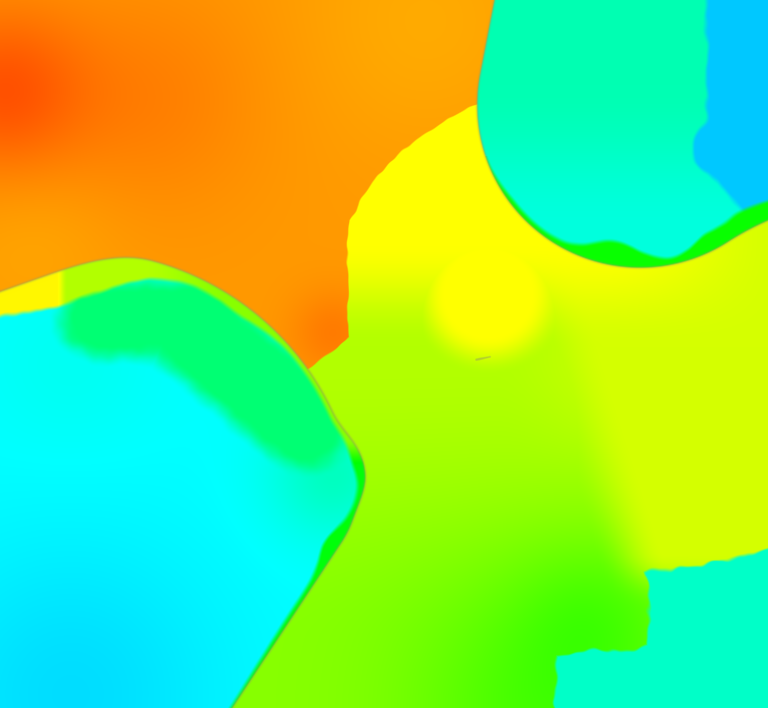
Reproduce this texture map procedurally as a Shadertoy shader.

```glsl
const vec3 SEAM_GREY = vec3(0.58, 0.62, 0.36);

// Gradient noise
vec2 hashGradient(vec2 cell) {
    vec2 q = vec2(dot(cell, vec2(127.1, 311.7)), dot(cell, vec2(269.5, 183.3)));
    return 2.0 * fract(sin(q) * 43758.55) - 1.0;
}

float gradientNoise(vec2 p) {
    vec2 i = floor(p), f = p - i;
    vec2 u = f * f * f * (f * (f * 6.0 - 15.0) + 10.0);
    vec2 e = vec2(0, 1);
    float low = mix(dot(hashGradient(i), f), dot(hashGradient(i + e.yx), f - e.yx), u.x);
    float high = mix(dot(hashGradient(i + e), f - e), dot(hashGradient(i + 1.0), f - 1.0), u.x);
    return mix(low, high, u.y);
}

float roughness(vec2 p) {
    return gradientNoise(p * 22.0) + 0.5 * gradientNoise(p * 55.0);
}

// Distances and blending
float circle(vec2 p, vec2 center, float radius) { return length(p - center) - radius; }

float halfPlane(vec2 p, vec2 point, vec2 normal) { return dot(p - point, normalize(normal)); }

float capsule(vec2 p, vec2 a, vec2 b, float radius) {
    vec2 ab = b - a;
    return length(p - a - ab * clamp(dot(p - a, ab) / dot(ab, ab), 0.0, 1.0)) - radius;
}

float smoothMin(float a, float b, float k) {
    float h = max(k - abs(a - b), 0.0) / k;
    return min(a, b) - h * h * k * 0.25;
}

float smoothMax(float a, float b, float k) { return -smoothMin(-a, -b, k); }

float glow(vec2 p, vec2 center, float size) {
    vec2 q = (p - center) / size;
    return exp(-dot(q, q));
}

float cover(float d, float pixel) { return smoothstep(pixel, -pixel, d); }

vec3 hueColor(float degrees) {
    return clamp(abs(mod(degrees / 60.0 + vec3(0, 4, 2), 6.0) - 3.0) - 1.0, 0.0, 1.0);
}

vec3 drawSeam(vec3 color, float d) {
    return mix(color, SEAM_GREY, 0.4 * exp(-d * d / 4e-6));
}

// Hue fields, in degrees
float limeHue(vec2 p) {
    float h = mix(78.0, 88.0, smoothstep(0.5, 0.1, p.y));
    h += 16.0 * glow(p, vec2(0.78, 0.0), 0.2) + 8.0 * glow(p, vec2(0.84, 0.14), 0.11);
    float right = smoothstep(0.7, 0.95, p.x) * smoothstep(0.3, 0.5, p.y);
    right = max(right, smoothstep(0.83, 0.93, p.x + 0.3 * (p.y - 0.25)) * smoothstep(0.14, 0.22, p.y));
    h = mix(h, 70.0, right);
    float yellow = smoothstep(0.51, 0.66, p.y) * smoothstep(1.12, 0.85, p.x);
    yellow = max(yellow, smoothstep(0.03, -0.025, circle(p, vec2(0.69, 0.585), 0.085)));
    return mix(h, 60.0, yellow);
}

float orangeHue(vec2 p) {
    return 36.0 - 16.0 * glow(p, vec2(0.0, 0.87), 0.12) - 6.0 * glow(p, vec2(0.21, 0.86), 0.16)
        - 7.0 * glow(p, vec2(0.47, 0.53), 0.06) + 4.0 * glow(p, vec2(0.6, 0.97), 0.18)
        + 3.0 * glow(p, vec2(0.05, 0.67), 0.12);
}

float cyanHue(vec2 p) {
    float h = 180.0 + 8.0 * glow(p, vec2(0.1, 0.02), 0.22) - 3.0 * glow(p, vec2(0.1, 0.48), 0.12);
    h -= 15.0 * glow(p, vec2(0.47, 0.33), 0.09);
    float band = capsule(p, vec2(0.14, 0.55), vec2(0.27, 0.55), 0.048);
    band = min(band, capsule(p, vec2(0.27, 0.54), vec2(0.43, 0.405), 0.06));
    return mix(147.0, h, smoothstep(-0.012, 0.022, band + 0.008 * roughness(p)));
}

void mainImage(out vec4 fragColor, in vec2 fragCoord) {
    vec2 p = fragCoord / iResolution.y;
    float pixel = 1.0 / iResolution.y;
    float rough = roughness(p);
    vec3 color = hueColor(limeHue(p));

    // Orange field behind the lime
    float lime = max(circle(p, vec2(0.791, 0.534), 0.337), 0.492 - p.x);
    lime = min(lime, halfPlane(p, vec2(0.465, 0.502), vec2(-0.64, 0.77)));
    color = mix(color, hueColor(orangeHue(p)), cover(-lime + 0.006 * rough, pixel));

    // Ragged teal corner
    float teal = max(0.915 - p.x, p.y - 0.188 - 0.22 * (p.x - 0.915));
    teal = min(teal, max(0.785 - p.x, p.y - 0.075 - 0.1 * (p.x - 0.785)));
    color = mix(color, hueColor(167.0), cover(teal + 0.013 * rough, 2.0 * pixel));

    // Cyan mass with its yellow and green rim
    float mass = smoothMin(circle(p, vec2(0.113, 0.251), 0.394), circle(p, vec2(0.452, 0.329), 0.062), 0.03);
    mass = smoothMax(mass, halfPlane(p, vec2(0.0, 0.588), vec2(-0.33, 0.944)), 0.03);
    mass = smoothMax(mass, halfPlane(p, vec2(0.48, 0.23), vec2(0.834, -0.551)), 0.025);
    float depth = mix(0.046, 0.006, smoothstep(0.1, 0.32, p.x)) - 0.012 * smoothstep(0.08, 0.0, p.x);
    depth += 0.01 * glow(p, vec2(0.33, 0.56), 0.06) + 0.01 * glow(p, vec2(0.5, 0.345), 0.03);
    depth += 0.016 * glow(p, vec2(0.47, 0.23), 0.035);
    depth *= smoothstep(-0.1, 0.15, p.y);
    float rimHue = mix(58.0, 78.0, smoothstep(0.08, 0.095, p.x));
    rimHue = mix(rimHue, 88.0, smoothstep(0.2, 0.32, p.x));
    rimHue = mix(rimHue, 122.0, smoothstep(0.38, 0.34, p.y));
    float core = mass + depth + 0.12 * depth * rough;
    vec3 massColor = mix(hueColor(rimHue), hueColor(cyanHue(p)), cover(core, 3.0 * pixel));
    color = drawSeam(mix(color, massColor, cover(mass, pixel)), mass);

    // Mint lobe with a blue side and a green lower rim
    float lobe = capsule(p, vec2(0.904, 0.852), vec2(0.938, 1.028), 0.23);
    lobe = smoothMin(lobe, circle(p, vec2(1.017, 0.887), 0.209), 0.02);
    float blue = max(0.998 - p.x, halfPlane(p, vec2(1.003, 0.753), vec2(-0.72, -0.69)));
    blue = smoothMin(blue, circle(p, vec2(1.02, 0.791), 0.042), 0.01) + 0.008 * rough;
    float lobeHue = mix(172.0, 162.0, smoothstep(0.68, 0.88, p.y));
    vec3 lobeColor = mix(hueColor(lobeHue), hueColor(193.0), cover(blue, 3.0 * pixel));
    float lobeDepth = 0.006 + 0.028 * glow(vec2(p.x, 0), vec2(0.87, 0), 0.05);
    lobeDepth = (lobeDepth + 0.02 * smoothstep(0.94, 1.01, p.x)) * smoothstep(0.78, 0.71, p.y);
    float lobeRim = -lobe - lobeDepth + 0.15 * lobeDepth * rough;
    lobeColor = mix(lobeColor, hueColor(118.0), cover(lobeRim, 3.0 * pixel) * step(p.y, 0.78));
    color = drawSeam(mix(color, lobeColor, cover(lobe, pixel)), lobe);

    // Small fleck in the yellow
    float fleck = capsule(p, vec2(0.673, 0.492), vec2(0.692, 0.496), 0.001);
    color = mix(color, SEAM_GREY, 0.5 * cover(fleck + 0.002 * rough, pixel));

    fragColor = vec4(color, 1.0);
}
```
